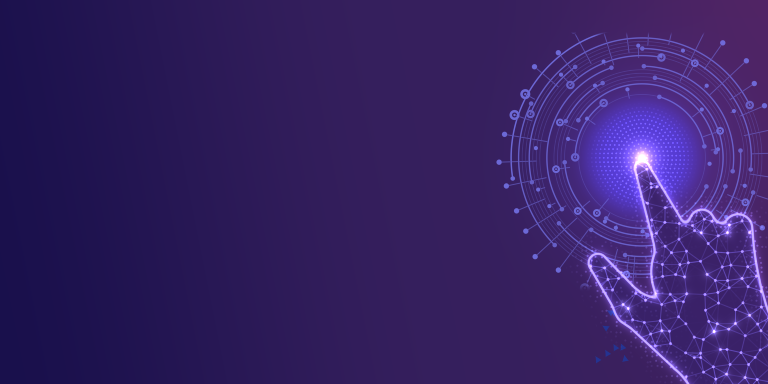
Reproduce this background procedurally as a Shadertoy shader.

```glsl
const float TAU = 6.2831853;
const vec3 LAVENDER = vec3(0.60, 0.56, 0.98);
const vec3 PERIWINKLE = vec3(0.46, 0.46, 0.92);

float hash(vec2 p) {
    vec3 q = fract(vec3(p.xyx) * 0.1031);
    q += dot(q, q.yzx + 33.33);
    return fract((q.x + q.y) * q.z);
}

vec2 hash2(vec2 p) {
    return vec2(hash(p), hash(p + 47.3));
}

// Coverage of a signed distance, softened over one pixel.
float fill(float d) {
    float px = 1.0 / iResolution.y;
    return 1.0 - smoothstep(-0.5 * px, 0.8 * px, d);
}

vec2 polar(float r, float a) {
    return r * vec2(cos(a), sin(a));
}

// Capsule whose radius changes from ra to rb.
float taper(vec2 p, vec2 a, vec2 b, float ra, float rb) {
    vec2 ab = b - a;
    float h = clamp(dot(p - a, ab) / dot(ab, ab), 0.0, 1.0);
    return length(p - a - ab * h) - mix(ra, rb, h);
}

float smoothUnion(float a, float b) {
    float h = max(0.014 - abs(a - b), 0.0) / 0.014;
    return min(a, b) - h * h * 0.0035;
}

float handDistance(vec2 p) {
    float d = taper(p, vec2(1.672, 0.562), vec2(1.75, 0.375), 0.019, 0.049);
    d = smoothUnion(d, taper(p, vec2(1.557, 0.315), vec2(1.646, 0.198), 0.024, 0.042));
    d = smoothUnion(d, taper(p, vec2(1.646, 0.198), vec2(1.797, 0.115), 0.042, 0.085));
    d = smoothUnion(d, taper(p, vec2(1.831, 0.292), vec2(1.88, 0.115), 0.135, 0.135));
    d = smoothUnion(d, taper(p, vec2(1.88, 0.115), vec2(2.02, -0.1), 0.135, 0.14));
    d = smoothUnion(d, taper(p, vec2(1.828, 0.422), vec2(1.83, 0.3), 0.032, 0.05));
    return smoothUnion(d, taper(p, vec2(1.922, 0.405), vec2(1.93, 0.27), 0.037, 0.04));
}

// Filled dot, or a ring with a small core.
float node(vec2 p, float size, bool hollow) {
    float d = length(p);
    return hollow ? max(fill(abs(d - size * 1.5) - size * 0.45), fill(d - size * 0.4)) : fill(d - size);
}

// Arc about the angle mid, with a node at each end.
float arc(vec2 p, float r, float mid, float span, float width) {
    p = mat2(cos(mid), -sin(mid), sin(mid), cos(mid)) * p;
    p.y = abs(p.y);
    float inside = step(atan(p.y, p.x), span);
    float line = inside * fill(abs(length(p) - r) - width);
    return max(line, node(p - polar(r, span), 0.0055, hash(vec2(mid, r) * 91.0) > 0.75));
}

float circuit(vec2 p) {
    float c = arc(p, 0.341, 2.5, 0.8, 0.0015);
    for (int i = 0; i < 18; i++) {
        float k = float(i);
        vec2 h = hash2(vec2(k, 3.0));
        float r = 0.165 + 0.0092 * k;
        c = max(c, arc(p, r, k * 2.4 + h.x, 0.3 + h.y, 0.0014) * 0.85);
        c = max(c, 0.3 * fill(abs(length(p) - r) - 0.0006) * step(0.45, h.x));
    }
    // Even spokes reach the rim, odd ones stay between the rings.
    for (int i = 0; i < 68; i++) {
        float k = float(i);
        vec2 h = hash2(vec2(k, 9.0));
        bool rim = i % 2 == 0;
        float a = (k + 0.6 * h.x) * TAU / 68.0;
        float r1 = rim ? 0.345 + 0.035 * h.y : 0.17 + 0.14 * h.y;
        float r0 = rim ? 0.22 + 0.1 * h.x : r1 - 0.05 * h.x;
        vec2 tip = polar(r1, a);
        c = max(c, 0.6 * fill(taper(p, polar(r0, a), tip, 0.0009, 0.0009)));
        c = max(c, node(p - tip, rim ? 0.0065 : 0.005, h.x > 0.7));
    }
    return c;
}

vec2 meshPoint(vec2 cell) {
    return cell + 0.1 + 0.8 * hash2(cell);
}

// Jittered lattice: x holds threads, y holds points and sparks.
vec2 mesh(vec2 p, float size) {
    vec2 g = p / size, cell = floor(g), m = vec2(0.0);
    for (int y = -1; y <= 1; y++)
    for (int x = -1; x <= 1; x++) {
        vec2 id = cell + vec2(x, y), a = meshPoint(id);
        for (int j = 0; j < 4; j++) {
            vec2 b = meshPoint(id + (j < 3 ? vec2(j - 1, 1) : vec2(1, 0)));
            float fade = 1.0 - smoothstep(0.7, 1.7, length(b - a));
            m.x = max(m.x, fade * fill(taper(g, a, b, 0.025, 0.025) * size));
        }
        float d = length(g - a), spark = pow(hash(id + 8.0), 9.0);
        m.y += fill((d - 0.09) * size) + spark * 0.045 / (d * d + 0.03) * smoothstep(1.0, 0.2, d);
    }
    return m;
}

void mainImage(out vec4 fragColor, in vec2 fragCoord) {
    vec2 p = fragCoord / iResolution.y;
    p.x += 2.0 - iResolution.x / iResolution.y;
    vec2 q = p - vec2(1.672, 0.589);
    float r = length(q), hand = handDistance(p), body = fill(hand);

    // Backdrop
    vec3 col = mix(vec3(0.095, 0.06, 0.295), vec3(0.21, 0.122, 0.365), smoothstep(-0.1, 1.25, p.x + 0.2 * p.y));
    col += vec3(0.11, 0.02, 0.03) * smoothstep(1.2, 2.1, p.x) * (0.35 + 0.65 * p.y);

    // Blue disc, dotted rings and circuit
    float outside = 1.0 - body;
    col = mix(col, vec3(0.28, 0.19, 0.68), 0.85 * outside * smoothstep(0.19, 0.09, r));
    col += vec3(0.07, 0.06, 0.22) * exp(-r * r * 22.0) * outside;
    float ring = floor(r / 0.0105), count = 6.0 * ring + 1.0;
    float along = (fract(atan(q.y, q.x) / TAU * count) - 0.5) * TAU * r / count;
    float dots = fill(length(vec2(along, r - (ring + 0.5) * 0.0105)) - 0.0016);
    col += 0.4 * PERIWINKLE * dots * outside * smoothstep(0.15, 0.08, r);
    float shown = outside * smoothstep(0.918, 0.905, p.y) * smoothstep(0.24, 0.28, p.y);
    if (r < 0.42) col = mix(col, PERIWINKLE, 0.85 * shown * circuit(q));

    // Blue shards below the thumb
    for (int i = 0; i < 9; i++) {
        vec2 h = hash2(vec2(i, 21)), s = p - vec2(1.53, 0.04) - h * vec2(0.11, 0.15);
        s = mat2(h.x, -h.y, h.y, h.x) * s / max(length(h), 0.1);
        col = mix(col, vec3(0.12, 0.22, 0.62), 0.8 * outside * fill(max(abs(s.x) + 0.5 * s.y, -s.y) - 0.005));
    }

    // Hand of threads, points and a glowing contour
    if (hand < 0.06) {
        vec2 web = mesh(p, 0.037);
        col = mix(col, vec3(0.21, 0.13, 0.43), 0.6 * body);
        col += body * (0.42 * PERIWINKLE * web.x + 0.6 * LAVENDER * web.y);
        vec2 cell = floor(p / 0.013), h = hash2(cell);
        float dust = fill(length(p - (cell + 0.25 + 0.5 * h) * 0.013) - 0.0022);
        col += 0.5 * LAVENDER * dust * step(0.45, hash(cell + 5.0)) * exp(-abs(hand) * 55.0);
        float contour = fill(abs(hand) - 0.0025);
        col = mix(col, LAVENDER + 0.08, contour * 0.75);
        col += vec3(0.24, 0.18, 0.42) * exp(-abs(hand) * 130.0);
    }

    // Light at the fingertip
    col += vec3(0.42, 0.34, 0.5) * exp(-r * r * 700.0);
    col += vec3(0.6, 0.55, 0.5) * exp(-r * r * 4500.0);
    fragColor = vec4(min(col, 1.0), 1.0);
}
```
